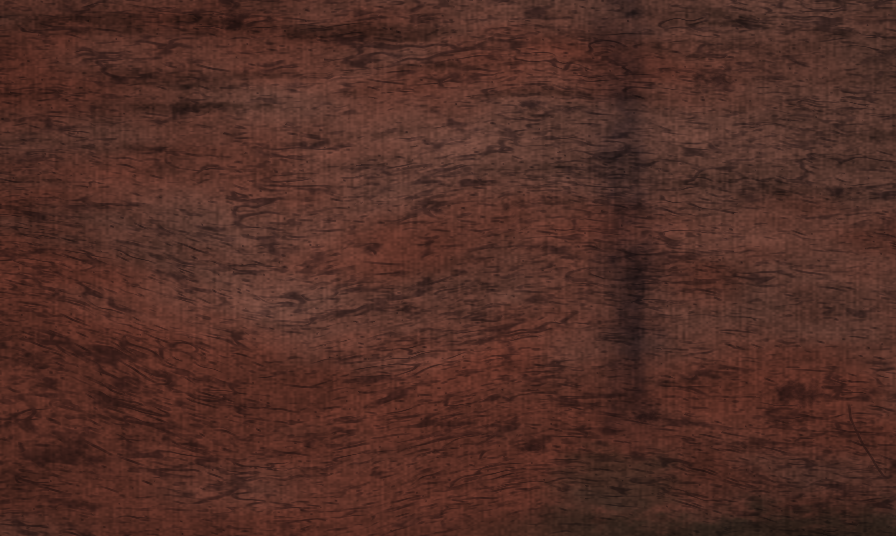
Give the GLSL for this texture, as a Shadertoy shader.

```glsl
// Old reddish-brown plank: tinted noise follows a gently bent grain, with
// broken hairlines, pore dashes, ragged knots, fine saw marks, a vertical
// dark stain, a grimy lower edge and one hairline crack.

#define RED_WOOD    vec3(0.350, 0.182, 0.143)
#define BROWN_WOOD  vec3(0.382, 0.246, 0.207)
#define PORE_TINT   vec3(0.47, 0.47, 0.53)
#define STAIN_TINT  vec3(0.56, 0.59, 0.67)
#define GRAIN_BEND  0.13
#define PORE_DEPTH  0.85
#define FIBRE_DEPTH 0.26
#define SAW_DEPTH   0.16
#define SPECK_DEPTH 0.27
#define RIPPLE_DEPTH 0.30
#define KNOT_CELL   0.34

float hash(vec2 p) {
    vec3 h = fract(vec3(p.xyx) * 0.1031);
    h += dot(h, h.yzx + 33.33);
    return fract((h.x + h.y) * h.z);
}

vec2 hash2(vec2 p) {
    return vec2(hash(p), hash(p + vec2(57.3, 113.7)));
}

float noise(vec2 p) {
    vec2 i = floor(p), f = fract(p);
    f = f * f * (3.0 - 2.0 * f);
    return mix(mix(hash(i), hash(i + vec2(1, 0)), f.x),
               mix(hash(i + vec2(0, 1)), hash(i + vec2(1, 1)), f.x), f.y);
}

float fbm(vec2 p) {
    float sum = 0.0, gain = 0.53;
    for (int i = 0; i < 4; i++) {
        sum += gain * noise(p);
        p = p * 2.03 + vec2(17.1, 9.2);
        gain *= 0.5;
    }
    return sum;
}

// Thin tapered dashes, one per cell, with random length, depth and tilt.
float pores(vec2 p, vec2 cell, float width, float density, float pixel) {
    vec2 id = floor(p / cell);
    float dark = 0.0;
    for (int y = -1; y <= 1; y++)
    for (int x = -1; x <= 1; x++) {
        vec2 c = id + vec2(x, y);
        vec2 r = hash2(c), s = hash2(c + 211.0);
        vec2 d = p - (c + r) * cell;
        d.y += d.x * (s.x - 0.5) * 0.4;
        float halfLength = cell.x * mix(0.06, 0.6, s.y * s.y);
        float taper = max(0.0, 1.0 - abs(d.x) / halfLength);
        float line = 1.0 - smoothstep(width * 0.4, width + 0.4 * pixel, abs(d.y));
        float present = step(hash(c + 419.0), density);
        dark = max(dark, present * line * sqrt(taper) * mix(0.2, 1.0, s.x));
    }
    return dark;
}

// Long thin veins along the contours of stretched noise.
float hairlines(vec2 p, vec2 scale, float width) {
    float level = noise(p * scale) + 0.25 * noise(p * scale * 2.3);
    return 1.0 - smoothstep(0.2 * width, width, abs(level - 0.62));
}

// Sparse ragged knots: mottled dark blots, wider along the grain.
float knots(vec2 p) {
    vec2 id = floor(p / KNOT_CELL);
    float dark = 0.0;
    for (int y = -1; y <= 1; y++)
    for (int x = -1; x <= 1; x++) {
        vec2 c = id + vec2(x, y), r = hash2(c + 31.0);
        vec2 d = p - (c + 0.15 + 0.7 * r) * KNOT_CELL;
        float radius = mix(0.012, 0.042, hash(c + 73.0));
        float edge = length(d * vec2(0.75, 1.25)) / radius + 2.2 * (fbm(p * vec2(50.0, 90.0)) - 0.5);
        dark = max(dark, step(hash(c + 5.0), 0.6) * (1.0 - smoothstep(0.0, 1.3, edge)));
    }
    return dark;
}

void mainImage(out vec4 fragColor, in vec2 fragCoord) {
    vec2 p = fragCoord / iResolution.y;
    float aspect = iResolution.x / iResolution.y, pixel = 1.0 / iResolution.y;
    float u = p.x / aspect;

    // Grain space: straighter near the top, more bent below, slightly wavy.
    float top = smoothstep(0.45, 0.85, p.y);
    float bend = noise(p * vec2(1.9, 2.3) + 4.0) - 0.5;
    vec2 q = p + vec2(0.0, GRAIN_BEND * bend * (1.0 - 0.75 * top));
    q.y += 0.012 * noise(p * vec2(9.0, 14.0)) + 0.005 * noise(p * vec2(38.0, 30.0));

    // Base tint: redder towards the lower left, browner elsewhere.
    float redness = 0.5 + 1.5 * (fbm(q * vec2(2.6, 7.0)) - 0.5)
                  + 0.5 * (0.5 - p.y) + 0.45 * (0.5 - u);
    vec3 color = mix(BROWN_WOOD, RED_WOOD, smoothstep(0.05, 0.95, redness));

    // Cloudy shading, fibres, saw marks and specks.
    float shade = 1.0 + 0.42 * (fbm(q * vec2(3.5, 9.0) + 21.0) - 0.5);
    shade += FIBRE_DEPTH * (fbm(q * vec2(16.0, 75.0)) - 0.5);
    shade += SAW_DEPTH * (noise(p * vec2(210.0, 24.0)) - 0.5);
    shade += SPECK_DEPTH * (noise(p * vec2(160.0, 250.0)) - 0.5);

    // Narrow growth ripples in the upper part, broken along their length.
    float ripple = noise(vec2(q.x * 3.0, q.y * 50.0) + 8.0);
    float broken = fbm(q * vec2(14.0, 60.0) + 15.0);
    shade -= RIPPLE_DEPTH * top * smoothstep(0.45, 0.95, ripple) * smoothstep(0.25, 0.65, broken);

    // Hairlines and pores gather in patches.
    float patches = smoothstep(0.32, 0.68, fbm(q * vec2(4.0, 9.0) + 40.0));
    float gaps = smoothstep(0.42, 0.72, fbm(q * vec2(20.0, 48.0) + 90.0) + 0.12 * (patches - 0.5));
    float veins = max(hairlines(q + 5.0, vec2(8.0, 46.0), 0.09),
                      hairlines(q + 11.0, vec2(15.0, 70.0), 0.12));
    float dark = 0.85 * veins * gaps;
    float streak = 0.5 * noise(q * vec2(24.0, 190.0) + 30.0) + 0.5 * noise(q * vec2(70.0, 240.0));
    dark = max(dark, 0.6 * smoothstep(0.62, 0.85, streak + 0.10 * (patches - 0.5)));
    float density = mix(0.2, 0.85, patches);
    dark = max(dark, pores(q, vec2(0.070, 0.016), 0.0021, density, pixel));
    dark = max(dark, 0.85 * pores(q + 3.7, vec2(0.034, 0.011), 0.0018, density, pixel));
    dark = max(dark, knots(q + 2.0));

    // Vertical stain with ragged sides, fading out near the bottom.
    float ragged = fbm(p * vec2(28.0, 14.0));
    float mottled = fbm(p * vec2(34.0, 75.0) + 60.0);
    float offset = p.x - aspect * (0.712 - 0.02 * p.y) + 0.08 * (ragged - 0.5);
    float stain = exp(-pow(offset / 0.047, 2.0)) * smoothstep(0.12, 0.28, p.y + 0.1 * (ragged - 0.5));
    stain *= 0.75 * fbm(p * vec2(6.0, 5.0) + 60.0) + 0.9 * mottled;

    // Grime along the lower right edge and a blot under the stain.
    float rough = fbm(p * vec2(9.0, 16.0) + 80.0) + 0.6 * mottled - 0.8;
    float grime = (1.0 - smoothstep(0.0, 0.06, p.y + 0.09 * rough)) * smoothstep(0.45, 0.72, u);
    float blot = 1.0 - smoothstep(0.4, 1.1, length((vec2(u, p.y) - vec2(0.70, 0.11)) / vec2(0.10, 0.07)) + rough);
    grime = max(grime, 0.65 * blot);

    // Hairline crack at the lower right.
    float t = (0.25 - p.y) / 0.15;
    float crackX = aspect * (0.943 + 0.045 * t) + 0.022 * (noise(vec2(t * 4.0, 3.0)) - 0.5);
    float crack = 1.0 - smoothstep(0.0012, 0.0022 + pixel, abs(p.x - crackX));
    crack *= smoothstep(0.0, 0.08, t) * (1.0 - smoothstep(0.9, 1.0, t));
    dark = max(dark, 0.8 * crack);

    // Darker borders, then all the marks over the wood.
    vec2 rim = vec2(u, p.y) - 0.5;
    color *= shade * (1.04 - 0.42 * dot(rim, rim));
    color *= mix(vec3(1.0), PORE_TINT, PORE_DEPTH * dark);
    color *= mix(vec3(1.0), STAIN_TINT, clamp(stain, 0.0, 1.0));
    color *= mix(vec3(1.0), vec3(0.60, 0.74, 0.72), grime);
    fragColor = vec4(clamp(color, 0.0, 1.0), 1.0);
}
```
